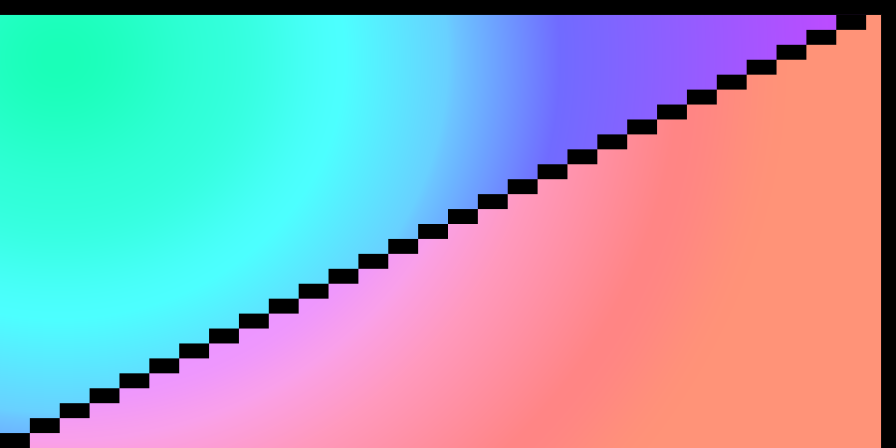
Reproduce this background procedurally as a WebGL 1 fragment shader.

```glsl
precision highp float;
uniform vec2 u_resolution;

// Coverage of a box given the offset from its centre
float boxCover(vec2 offset, vec2 halfSize, vec2 pixel) {
  vec2 c = clamp((halfSize - abs(offset)) / pixel + 0.5, 0.0, 1.0);
  return c.x * c.y;
}

// Green through cyan and blue to violet
vec3 coolRamp(float d) {
  vec3 c = mix(vec3(0.10, 1.0, 0.72), vec3(0.20, 1.0, 0.86), smoothstep(0.0, 0.42, d));
  c = mix(c, vec3(0.30, 1.0, 1.0), smoothstep(0.35, 0.66, d));
  c = mix(c, vec3(0.42, 0.80, 1.0), clamp((d - 0.64) / 0.25, 0.0, 1.0));
  c = mix(c, vec3(0.44, 0.42, 1.0), clamp((d - 0.87) / 0.25, 0.0, 1.0));
  return mix(c, vec3(0.73, 0.30, 1.0), clamp((d - 1.12) / 0.60, 0.0, 1.0));
}

// Orchid through pink and coral to orange
vec3 warmRamp(float d) {
  vec3 c = mix(vec3(0.93, 0.59, 1.0), vec3(0.98, 0.63, 0.91), smoothstep(0.80, 0.97, d));
  c = mix(c, vec3(1.0, 0.60, 0.74), clamp((d - 0.94) / 0.16, 0.0, 1.0));
  c = mix(c, vec3(1.0, 0.52, 0.52), clamp((d - 1.10) / 0.29, 0.0, 1.0));
  return mix(c, vec3(1.0, 0.575, 0.47), smoothstep(1.39, 1.64, d));
}

void main() {
  // Grid of 60 by 30 cells
  vec2 grid = vec2(60.0, 30.0);
  vec2 pixel = grid / u_resolution;
  vec2 p = gl_FragCoord.xy * pixel;

  // Both halves share one radial glow
  float d = length((p - vec2(3.9, 26.1)) * vec2(1.0, 1.1)) / grid.y;
  vec3 color = p.y > 0.5 * p.x ? coolRamp(d) : warmRamp(d);

  // Diagonal staircase, two cells wide per row
  float ink = 0.0;
  for (int i = -1; i <= 1; i++) {
    float row = floor(p.y) + float(i);
    ink += boxCover(p - vec2(2.0 * row + 1.0, row + 0.5), vec2(1.0, 0.5), pixel);
  }

  // Top and right border, one cell thick
  vec2 border = clamp((p - grid + 1.0) / pixel + 0.5, 0.0, 1.0);
  ink = max(ink, max(border.x, border.y));

  gl_FragColor = vec4(color * (1.0 - min(ink, 1.0)), 1.0);
}
```
